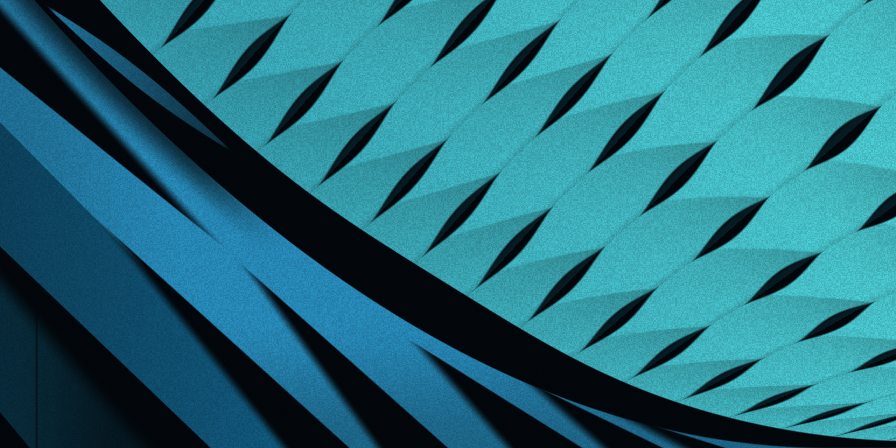
A Shadertoy shader for this pattern:

```glsl
const vec3 BLACK = vec3(0.008, 0.025, 0.042);
const vec3 UNDERSIDE = vec3(0.04, 0.18, 0.23);
const vec3 TEAL_MID = vec3(0.18, 0.57, 0.65);
const vec3 TEAL_LIGHT = vec3(0.28, 0.76, 0.79);
const vec3 BEAM_BLUE = vec3(0.14, 0.50, 0.67);
const vec3 BEAM_DEEP = vec3(0.055, 0.29, 0.41);
const vec3 PANEL = vec3(0.03, 0.16, 0.22);

const float SLAT_SPACING = 0.117;
const float SLAT_PHASE = 0.575;
const float SLIT_PERIOD = 0.25;
const float SLIT_CENTRE = 0.105;
const float SLIT_WIDTH = 0.12;
const float SLAT_BEND = 0.015;
const float FOLD_SKEW = 0.55;
const float FOLD_SHADE = 0.24;
const float GRAIN = 0.08;
const float TAU = 6.2831853;

// Shadow wedges: tip x, tip depth, then left and right x at the bottom
const vec4 WEDGES[5] = vec4[5](
    vec4(0.195, 0.470, 0.62, 0.78),
    vec4(0.520, 0.573, 0.83, 1.00),
    vec4(0.900, 0.750, 1.12, 1.30),
    vec4(1.146, 0.838, 1.33, 1.48),
    vec4(1.330, 0.910, 1.50, 1.62));

float hash(vec2 p) {
    vec3 q = fract(vec3(p.xyx) * 0.1031);
    q += dot(q, q.yzx + 33.33);
    return fract((q.x + q.y) * q.z);
}

float cross2(vec2 a, vec2 b) { return a.x * b.y - a.y * b.x; }

float cover(float d, float blur) { return smoothstep(-blur, blur, d); }

// Depths (measured down from the top) of the two edges of the dark rail
float railTop(float x) {
    float r = max(2.05 - x, 0.0);
    float bulge = (x - 1.0) / 0.3;
    return 0.985 - 0.295 * r * r - 0.025 * exp(-bulge * bulge);
}

float railBottom(float x) {
    float r = max(1.85 - x, 0.0);
    return 1.0 - 0.318 * r * r;
}

float slatSlope(float foot) { return mix(1.06, 0.3, smoothstep(0.95, 1.8, foot)); }

// Bisect for the place on the rail where the slat through p begins
float slatFoot(vec2 p) {
    float lo = -0.5, hi = max(p.x, 0.0);
    for (int i = 0; i < 20; i++) {
        float foot = 0.5 * (lo + hi);
        float depth = railTop(foot) - slatSlope(foot) * (p.x - foot);
        if (depth < p.y) lo = foot; else hi = foot;
    }
    return 0.5 * (lo + hi);
}

// Twisted slats with long pointed slits between them
vec3 slats(vec2 p) {
    float foot = slatFoot(p);
    float along = (p.x - foot - SLIT_CENTRE) / SLIT_PERIOD;
    float across = (foot - SLAT_PHASE) / SLAT_SPACING + SLAT_BEND * sin(TAU * along);
    float blur = clamp(fwidth(across), 0.002, 0.2);
    float f = fract(across);
    float toSlit = 0.5 - abs(f - 0.5);
    float opening = SLIT_WIDTH * (0.35 + 0.65 * cos(TAU * along));

    float light = clamp(0.12 + 0.55 * p.x - 0.3 * p.y, 0.0, 1.0);
    vec3 col = mix(TEAL_MID, TEAL_LIGHT, light);

    // Each fold darkens toward a straight crease, then turns bright again
    float fold = fract(along - FOLD_SKEW * f + 0.2);
    float shade = fold * fold * smoothstep(1.0, 0.97, fold);
    col *= 1.0 - FOLD_SHADE * shade * (0.4 + 0.6 * f);
    col *= 1.0 - 0.12 * smoothstep(0.12, 0.0, 1.0 - f);

    float slit = cover(opening - toSlit, blur);
    vec3 hollow = mix(BLACK, UNDERSIDE, 0.5 * smoothstep(0.08, 0.0, 1.0 - f - opening * 0.5) * step(0.5, f));
    return mix(col, hollow, slit);
}

float wedge(vec2 p, vec2 tip, vec2 left, vec2 right, float px) {
    vec2 d = p - tip;
    float below = cross2(normalize(right - tip), d);
    float beside = cross2(d, normalize(left - tip));
    return cover(below, px) * smoothstep(-px, 0.025, beside);
}

// Blue beams peeling away beneath the rail
vec3 beams(vec2 p, float px) {
    vec3 col = BEAM_BLUE * (0.85 + 0.2 * smoothstep(0.0, 0.45, p.x));
    col *= 1.0 - 0.25 * smoothstep(0.7, 1.0, p.y);

    float railShadow = smoothstep(0.0, 0.09, p.y - railBottom(p.x));
    col *= mix(0.35 + 0.65 * railShadow, 1.0, smoothstep(0.4, 0.65, p.x));

    float deepEdge = p.y - 0.273 - p.x * 1.01;
    vec3 deep = BEAM_DEEP * (0.85 + 0.5 * p.x);
    col = mix(col, deep, cover(deepEdge, px));
    col = mix(col, BLACK, cover(p.y - 0.55 - 0.957 * p.x, px));

    // Dim panel in the lower corner, with one seam
    float panelEdge = p.y - 0.61 - 1.15 * p.x;
    vec3 panel = PANEL * (1.0 - 0.45 * smoothstep(0.0, 0.3, p.x));
    panel *= 1.0 - 0.5 * cover(0.002 - abs(p.x - 0.082), px);
    col = mix(col, panel, smoothstep(-0.02, 0.06, panelEdge));
    col = mix(col, BLACK, cover(p.y - 0.92 - 1.2 * p.x, px));

    for (int i = 0; i < 5; i++) {
        vec4 w = WEDGES[i];
        col = mix(col, BLACK, wedge(p, w.xy, vec2(w.z, 1.0), vec2(w.w, 1.0), px));
    }
    float gap = wedge(p, vec2(0.52, 0.568), vec2(0.0), vec2(0.0, 0.15), px);
    return mix(col, BLACK, gap);
}

void mainImage(out vec4 fragColor, in vec2 fragCoord) {
    float px = 1.0 / iResolution.y;
    vec2 p = vec2(fragCoord.x, iResolution.y - fragCoord.y) * px;
    vec3 upper = slats(p);

    // Dark rail with a thin lit sliver
    float along = clamp((p.x - 0.1) / 0.42, 0.0, 1.0);
    float swell = sin(along * TAU * 0.5);
    float sliver = 0.022 * swell - abs(p.y - 0.01 - 0.33 * along);
    float lit = cover(sliver, px) * smoothstep(0.0, 0.2, swell);
    vec3 rail = mix(BLACK, BEAM_BLUE, lit * (0.9 - 0.6 * along));

    vec3 col = mix(upper, rail, cover(p.y - railTop(p.x), px));
    col = mix(col, beams(p, px), cover(p.y - railBottom(p.x), px));

    // Film grain
    float grain = hash(floor(p * 384.0)) - 0.5;
    col *= 1.0 + 2.0 * GRAIN * grain;
    fragColor = vec4(clamp(col, 0.0, 1.0), 1.0);
}
```
